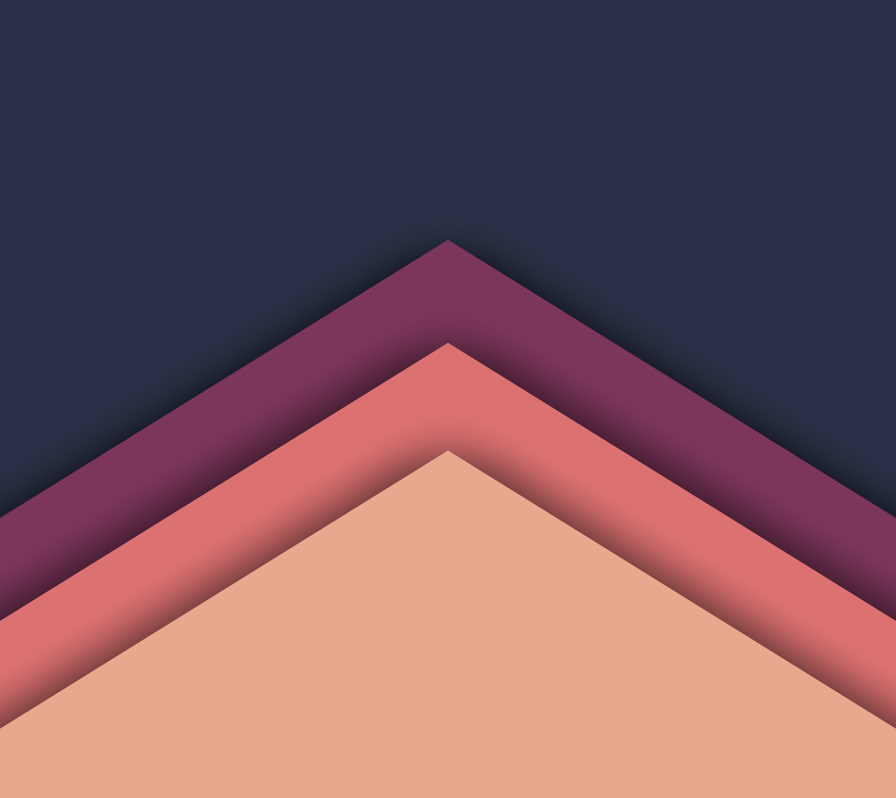
Reproduce this background procedurally as a WebGL 2 fragment shader.

```glsl
#version 300 es
precision highp float;

uniform vec2 u_resolution;
out vec4 outColor;

// Signed distances to the left and right slopes of a peak
vec2 slopeDistances(vec2 p, float apex) {
    float rise = 0.621;
    return (p.y - apex + rise * vec2(-p.x, p.x)) / sqrt(1.0 + rise * rise);
}

// Soft coverage of the peak, weaker at its corner like a blurred wedge
float softShadow(vec2 slopes) {
    vec2 inside = 1.0 - smoothstep(-0.065, 0.065, slopes);
    return 0.82 * inside.x * inside.y;
}

void main() {
    vec2 p = (gl_FragCoord.xy - vec2(0.5 * u_resolution.x, 0.0)) / u_resolution.y;
    vec3 color = vec3(0.175, 0.188, 0.292);
    vec3 layers[3] = vec3[3](
        vec3(0.490, 0.212, 0.358),
        vec3(0.863, 0.443, 0.443),
        vec3(0.902, 0.663, 0.553)
    );

    // Stack the peaks from back to front, each casting a shadow
    for (int i = 0; i < 3; i++) {
        float n = float(i);
        vec2 slopes = slopeDistances(p, 0.6995 - 0.126 * n - 0.003 * n * n);
        float shade = softShadow(slopes);
        color *= 1.0 - shade;

        // Faint teal fringe in the rear shadow
        if (i == 0) color.g += 0.45 * shade * max(0.4 - shade, 0.0);

        float cover = clamp(0.5 - max(slopes.x, slopes.y) * u_resolution.y, 0.0, 1.0);
        color = mix(color, layers[i], cover);
    }

    outColor = vec4(color, 1.0);
}
```
